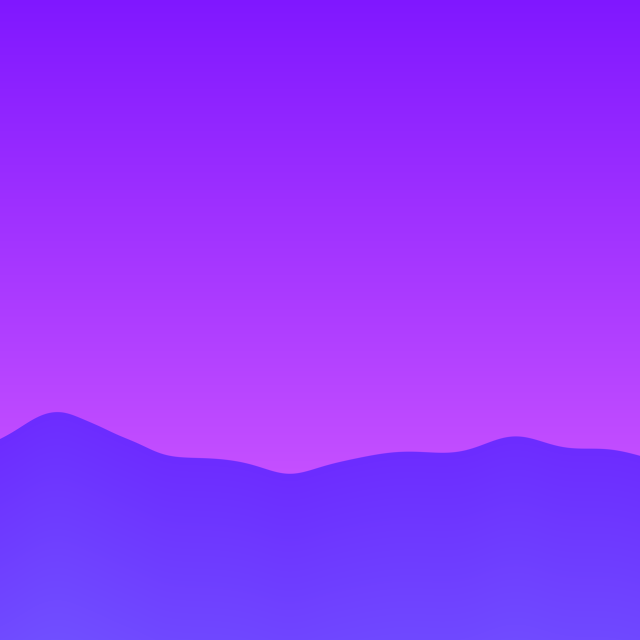
Write a WebGL 2 fragment shader that draws this background.

```glsl
#version 300 es
precision highp float;

uniform vec2 u_resolution;
out vec4 fragColor;

// Smooth hill of unit height
float bump(float x, float center, float width) {
    float d = (x - center) / width;
    return exp(-0.5 * d * d);
}

// Height of the mountain ridge across the canvas
float ridgeHeight(float x) {
    float h = 0.27;
    // Left peak and its shoulders
    h += 0.087 * bump(x, 0.09, 0.085);
    h -= 0.007 * bump(x, 0.02, 0.03);
    h -= 0.003 * bump(x, 0.13, 0.02);
    h += 0.006 * bump(x, 0.215, 0.025);
    // Central shelf and valley
    h += 0.012 * bump(x, 0.33, 0.06);
    h -= 0.013 * bump(x, 0.452, 0.035);
    // Right hills
    h += 0.024 * bump(x, 0.635, 0.075);
    h += 0.0445 * bump(x, 0.805, 0.053);
    h += 0.027 * bump(x, 0.945, 0.06);
    return h;
}

void main() {
    vec2 uv = gl_FragCoord.xy / u_resolution;

    // Sky gradient from the horizon up
    vec3 sky = mix(vec3(0.77, 0.31, 1.0), vec3(0.50, 0.09, 1.0), smoothstep(0.0, 1.0, 0.5) * 2.0 * (uv.y - 0.26) / 0.74);

    // Mountain brightens with depth below its ridge
    float depth = ridgeHeight(uv.x) - uv.y;
    vec3 mountain = mix(vec3(0.425, 0.17, 1.0), vec3(0.44, 0.31, 1.0), clamp(depth / 0.36, 0.0, 1.0));

    // Smooth ridge edge, one pixel wide
    float edge = 0.75 / u_resolution.y;
    fragColor = vec4(mix(sky, mountain, smoothstep(-edge, edge, depth)), 1.0);
}
```
